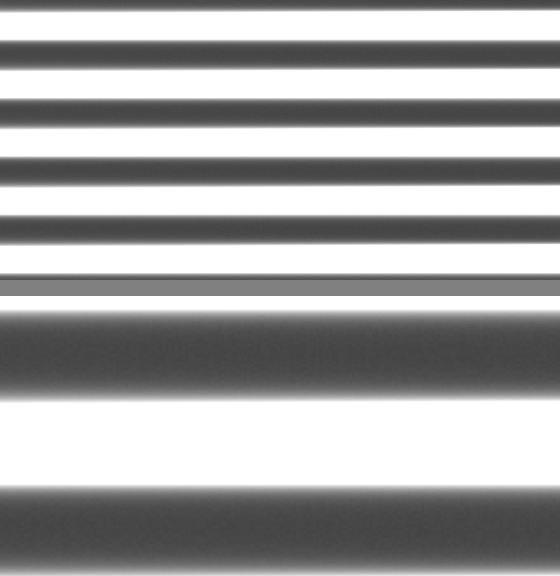
Top: the whole. Bottom: its middle third, enlarged.
Write a Shadertoy shader that draws this pattern.

```glsl
#define BAND_COUNT 4.8
#define BAND_OFFSET 0.675
#define WIDTH_LEFT 0.55
#define WIDTH_RIGHT 0.515
#define UPPER_FADE 0.043
#define LOWER_FADE_LEFT 0.062
#define LOWER_FADE_RIGHT 0.036
#define CORE_GREY 0.272
#define GRAIN_CELLS 256.0
#define GRAIN_AMOUNT 0.014

float hash(vec2 p) {
    return fract(sin(dot(p, vec2(127.1, 311.7))) * 43758.5453);
}

// Darkness growing inward from an edge, zero outside it
float edgeFade(float inset, float fade) {
    return 1.0 - exp(-max(inset, 0.0) / fade);
}

// Soft band; depth runs downward from its upper edge, in periods
float bandShade(float depth, float across) {
    float width = mix(WIDTH_LEFT, WIDTH_RIGHT, across);
    float lowerFade = mix(LOWER_FADE_LEFT, LOWER_FADE_RIGHT, across);
    return edgeFade(depth, UPPER_FADE) * edgeFade(width - depth, lowerFade);
}

void mainImage(out vec4 fragColor, in vec2 fragCoord) {
    vec2 uv = fragCoord / iResolution.xy;

    // Repeat the band down the canvas
    float depth = fract((1.0 - uv.y) * BAND_COUNT - BAND_OFFSET);

    // Average a few samples across the pixel height
    float pixel = BAND_COUNT / iResolution.y;
    float shade = 0.0;
    for (int i = -1; i <= 1; i++) {
        shade += bandShade(depth + float(i) * pixel / 3.0, uv.x) / 3.0;
    }

    // Fine grain, visible only in the dark bands
    vec2 cell = floor(fragCoord / iResolution.y * GRAIN_CELLS);
    float grain = (hash(cell) - 0.5) * GRAIN_AMOUNT * shade;

    float grey = mix(1.0, CORE_GREY, shade) + grain;
    fragColor = vec4(vec3(grey), 1.0);
}
```
